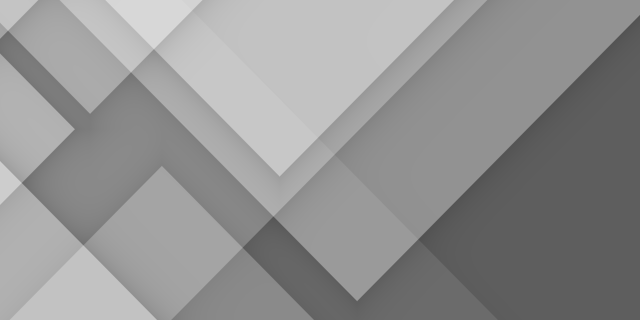
Write a Shadertoy shader that draws this background.

```glsl
#define BASE_SHADE 0.37
#define EDGE_SLOPE 0.988
#define SHADOW_STRENGTH 0.38
#define SHADOW_WIDTH 0.045
#define FAR 9.0
#define PANEL_COUNT 9

// Panel bounds on the two diagonals: fall min, fall max, rise min, rise max
const vec4 PANELS[PANEL_COUNT] = vec4[](
    vec4(-FAR, FAR, -FAR, 0.568),
    vec4(-FAR, 2.046, 0.186, FAR),
    vec4(-FAR, 1.523, -FAR, FAR),
    vec4(1.018, FAR, -FAR, -0.0065),
    vec4(-FAR, 0.633, -FAR, -0.165),
    vec4(-FAR, FAR, -FAR, -0.497),
    vec4(-FAR, 1.419, 0.329, FAR),
    vec4(-FAR, 0.633, -0.070, FAR),
    vec4(-FAR, 0.120, -FAR, FAR)
);

// Amount of white in each panel, from bottom to top
const float OPACITY[PANEL_COUNT] = float[](
    0.08, 0.32, 0.22, 0.21, 0.35, 0.33, 0.29, 0.28, 0.30
);

// Signed distance to a panel, negative inside
float panelDistance(vec2 diagonal, vec4 bounds) {
    vec2 low = bounds.xz - diagonal;
    vec2 high = diagonal - bounds.yw;
    vec2 outside = max(low, high);
    return max(outside.x, outside.y) * inversesqrt(2.0);
}

// Lays a translucent white panel and its soft shadow over a shade
float layPanel(float shade, float dist, float opacity, float pixel) {
    float shadow = SHADOW_STRENGTH * opacity * exp(-max(dist, 0.0) / SHADOW_WIDTH);
    float coverage = 1.0 - smoothstep(-0.7 * pixel, 0.7 * pixel, dist);
    return mix(shade * (1.0 - shadow), mix(shade, 1.0, opacity), coverage);
}

void mainImage(out vec4 fragColor, in vec2 fragCoord) {
    float pixel = 1.0 / iResolution.y;
    vec2 p = fragCoord * pixel;

    // Diagonal axes measured from the top left corner
    float depth = EDGE_SLOPE * (1.0 - p.y);
    vec2 diagonal = vec2(p.x + depth, p.x - depth);

    // Stack the panels
    float shade = BASE_SHADE;
    for (int i = 0; i < PANEL_COUNT; i++) {
        float dist = panelDistance(diagonal, PANELS[i]);
        shade = layPanel(shade, dist, OPACITY[i], pixel);
    }

    fragColor = vec4(vec3(shade), 1.0);
}
```
